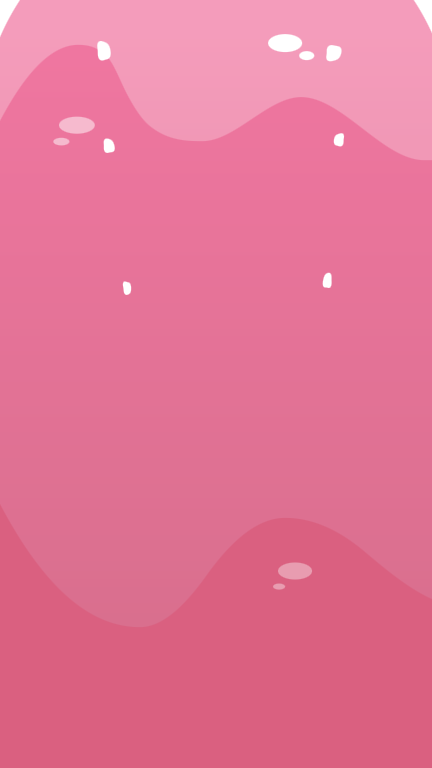
Give the GLSL for this background, as a Shadertoy shader.

```glsl
// Draws glossy pink syrup in three wavy layers with white highlights and pebble-like sparkles.

// Lengths are fractions of the canvas width; the canvas is ASPECT units tall.
const float ASPECT = 16.0 / 9.0;

const vec3 WHITE       = vec3(1.0);
const vec3 CREAM_HIGH  = vec3(0.957, 0.612, 0.733);
const vec3 CREAM_LOW   = vec3(0.945, 0.596, 0.714);
const vec3 SYRUP_HIGH  = vec3(0.939, 0.463, 0.628);
const vec3 SYRUP_LOW   = vec3(0.851, 0.435, 0.556);
const vec3 DEEP_SYRUP  = vec3(0.853, 0.376, 0.500);

const vec2  DOME_CENTER = vec2(0.502, 1.477);
const float DOME_RADIUS = 0.546;
const float PEBBLE_LEAN   = 0.14;
const float PEBBLE_WOBBLE = 0.07;

// Wave knots: x, height, slope. The syrup wave comes first, then the deep one.
const int SYRUP_FIRST = 0;
const int SYRUP_LAST  = 7;
const int DEEP_FIRST  = 8;
const int DEEP_LAST   = 13;
const vec3 KNOTS[14] = vec3[14](
    vec3(0.0, 1.498, 1.9),     vec3(0.181, 1.674, 0.0),
    vec3(0.25, 1.644, -1.1),   vec3(0.294, 1.560, -1.9),
    vec3(0.347, 1.486, -0.8),  vec3(0.468, 1.451, 0.0),
    vec3(0.697, 1.553, 0.0),   vec3(0.982, 1.407, 0.0),
    vec3(0.0, 0.611, -1.9),    vec3(0.324, 0.326, 0.0),
    vec3(0.479, 0.447, 1.4),   vec3(0.660, 0.579, 0.0),
    vec3(0.845, 0.500, -0.85), vec3(1.0, 0.391, -0.45));

// Ellipses: center, radii. Glints come in pairs, one pair per layer.
const vec4 GLINTS[6] = vec4[6](
    vec4(0.660, 1.678, 0.0394, 0.0208), vec4(0.710, 1.649, 0.0174, 0.0104),
    vec4(0.178, 1.488, 0.0414, 0.0197), vec4(0.142, 1.450, 0.0185, 0.0088),
    vec4(0.683, 0.456, 0.0394, 0.0197), vec4(0.646, 0.420, 0.0139, 0.0070));
const vec3 GLINT_OPACITY = vec3(1.0, 0.5, 0.38);

const vec4 PEBBLES[6] = vec4[6](
    vec4(0.240, 1.660, 0.0153, 0.0222), vec4(0.772, 1.655, 0.0174, 0.0185),
    vec4(0.252, 1.440, 0.0127, 0.0165), vec4(0.785, 1.454, 0.0116, 0.0150),
    vec4(0.294, 1.111, 0.0093, 0.0154), vec4(0.758, 1.128, 0.0102, 0.0176));

float hash(float n) {
    n = fract(n * 0.1031 + 0.137);
    n *= n + 33.33;
    return fract(n * (n + n));
}

// Antialiased coverage of the region where field < 0.
float coverage(float field) {
    return clamp(0.5 - field / max(fwidth(field), 1e-5), 0.0, 1.0);
}

// Cubic Hermite curve through a range of knots.
float waveHeight(float x, int first, int last) {
    float height = KNOTS[last].y;
    for (int i = first; i < last; i++) {
        vec3 a = KNOTS[i], b = KNOTS[i + 1];
        if (x < b.x) {
            float span = b.x - a.x;
            float t = (x - a.x) / span, s = 1.0 - t;
            height = mix(a.y, b.y, t * t * (3.0 - 2.0 * t))
                   + span * t * s * (a.z * s - b.z * t);
            break;
        }
    }
    return height;
}

float ellipseField(vec2 p, vec4 e) {
    return length((p - e.xy) / e.zw) - 1.0;
}

// Squarish ellipse with a lean and an uneven rim.
float pebbleField(vec2 p, vec4 e, float seed) {
    vec2 q = (p - e.xy) / e.zw;
    q.x -= PEBBLE_LEAN * sign(e.x - 0.5) * q.y;
    float angle = atan(q.y, q.x);
    float wobble = PEBBLE_WOBBLE * cos(3.0 * angle + 6.283 * hash(seed));
    vec2 squared = q * q;
    return pow(dot(squared * abs(q), vec2(1.0)), 1.0 / 3.0) - 0.97 - wobble;
}

void mainImage(out vec4 fragColor, in vec2 fragCoord) {
    vec2 p = fragCoord / iResolution.xy * vec2(1.0, ASPECT);

    // Cream dome over white corners
    vec2 fromDome = p - DOME_CENTER;
    fromDome.y = max(fromDome.y, 0.0);
    vec3 cream = mix(CREAM_LOW, CREAM_HIGH, smoothstep(1.4, 1.75, p.y));
    vec3 color = mix(WHITE, cream, coverage(length(fromDome) - DOME_RADIUS));

    // Syrup layers
    vec3 syrup = mix(SYRUP_LOW, SYRUP_HIGH, clamp((p.y - 0.33) / 1.34, 0.0, 1.0));
    color = mix(color, syrup, coverage(p.y - waveHeight(p.x, SYRUP_FIRST, SYRUP_LAST)));
    color = mix(color, DEEP_SYRUP, coverage(p.y - waveHeight(p.x, DEEP_FIRST, DEEP_LAST)));

    // Highlights and sparkles
    for (int i = 0; i < 6; i++) {
        color = mix(color, WHITE, GLINT_OPACITY[i / 2] * coverage(ellipseField(p, GLINTS[i])));
        color = mix(color, WHITE, coverage(pebbleField(p, PEBBLES[i], float(i))));
    }
    fragColor = vec4(color, 1.0);
}
```
